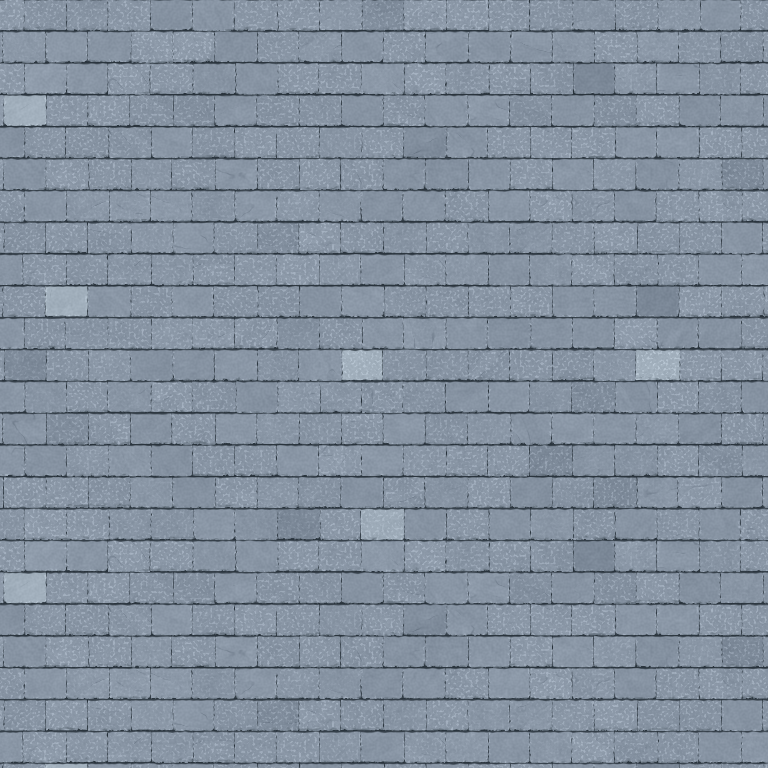
This texture is drawn by a WebGL 2 fragment shader. Its source:

```glsl
#version 300 es
precision highp float;
// Weathered blue-grey slate roof: staggered courses with chipped lower edges.

uniform vec2 u_resolution;
out vec4 fragColor;

// Layout, in tiles across and courses down the canvas
const vec2 TILES = vec2(18.2, 24.13);
const vec2 OFFSET = vec2(-0.569, 0.025);
const float STAGGER = 0.52;
const float SEAM_ROW = 17.0;      // courses from here on repeat earlier ones
const float REPEAT_ROWS = 15.0;
const float JOINT_JITTER = 0.05;  // in tile widths
// Widths, in canvas units
const float JOINT = 0.0003;
const float CHIP = 0.0026;
const float CORNER = 0.0050;
const float SHADOW = 0.0024;
const float RIM = 0.0042;
// Colours and tile odds
const vec3 SLATE = vec3(0.530, 0.580, 0.640);
const vec3 PALE = vec3(0.635, 0.690, 0.740);
const vec3 DULL = vec3(0.465, 0.515, 0.575);
const vec3 EDGE = vec3(0.350, 0.400, 0.445);
const vec3 GAP = vec3(0.150, 0.190, 0.225);
const float PALE_ODDS = 0.022;
const float DULL_ODDS = 0.06;

vec2 hash2(vec2 p) {
    vec3 q = fract(p.xyx * vec3(0.1031, 0.1030, 0.0973));
    q += dot(q, q.yzx + 33.33);
    return fract((q.xx + q.yz) * q.zy);
}

float gradientAt(vec2 cell, vec2 offset) {
    float angle = 6.28318 * hash2(cell).x;
    return dot(vec2(cos(angle), sin(angle)), offset);
}

// Gradient noise, roughly -0.7 to 0.7
float noise(vec2 p) {
    vec2 i = floor(p), f = fract(p);
    vec2 w = f * f * f * (f * (f * 6.0 - 15.0) + 10.0);
    vec2 e = vec2(0.0, 1.0);
    float low = mix(gradientAt(i, f), gradientAt(i + e.yx, f - e.yx), w.x);
    float high = mix(gradientAt(i + e, f - e), gradientAt(i + 1.0, f - 1.0), w.x);
    return mix(low, high, w.y);
}

float fbm(vec2 p) {
    float sum = 0.0, gain = 0.6;
    for (int i = 0; i < 4; i++) {
        sum += gain * noise(p);
        p = mat2(1.6, 1.2, -1.2, 1.6) * p + 7.3;
        gain *= 0.55;
    }
    return sum;
}

// Sideways shift of the joint at the left of a tile
float jointShift(vec2 id) {
    return JOINT_JITTER * (hash2(id + 71.0).x - 0.5);
}

vec3 slateColor(vec2 q, vec2 seed, vec2 id) {
    vec2 pick = hash2(id + 23.0);
    vec3 color = SLATE + (seed.x - 0.5) * 0.026;
    color = mix(color, DULL, step(1.0 - DULL_ODDS, pick.x) * (0.3 + 0.5 * seed.y));
    color = mix(color, PALE, step(pick.x, PALE_ODDS) * (0.6 + 0.4 * seed.y));

    // Cloudy mineral tone, fine grain and slanted cleavage streaks
    float angle = (seed.y - 0.5) * 2.4;
    vec2 grain = mat2(cos(angle), sin(angle), -sin(angle), cos(angle)) * q;
    color += 0.036 * fbm(q * 50.0) + 0.035 * noise(q * 300.0);
    color += 0.020 * noise(grain * vec2(35.0, 190.0));

    // Split layers: a shallow ledge whose dark lip fades in and out
    float ledge = noise(grain * vec2(12.0, 34.0) + 5.0) + 0.05 * noise(q * 120.0);
    float split = smoothstep(0.55, 0.9, pick.y);
    float lip = smoothstep(-0.1, 0.35, noise(q * 55.0 + 3.0));
    color += split * 0.014 * smoothstep(-0.02, 0.02, ledge);
    return color - split * lip * 0.07 * (1.0 - smoothstep(0.0, 0.03, abs(ledge)));
}

void main() {
    vec2 uv = gl_FragCoord.xy / u_resolution;
    float soft = max(0.0006, 0.5 / min(u_resolution.x, u_resolution.y));

    // Find the course, then the tile between its two shifted joints
    vec2 grid = vec2(uv.x, 1.0 - uv.y) * TILES + OFFSET;
    float row = floor(grid.y);
    row -= REPEAT_ROWS * step(SEAM_ROW, row);
    grid.x -= STAGGER * mod(row, 2.0);
    vec2 id = vec2(floor(grid.x), row);
    float across = fract(grid.x);
    if (across < jointShift(id)) { id.x -= 1.0; across += 1.0; }
    else if (across > 1.0 + jointShift(id + vec2(1, 0))) { id.x += 1.0; across -= 1.0; }
    vec2 seed = hash2(id + 11.0), wear = hash2(id + 47.0);
    vec2 local = vec2(across, fract(grid.y)) / TILES;
    vec2 q = local + seed * 13.0;

    // Distance inside the ragged sides and the unevenly chipped lower edge
    float left = across - jointShift(id);
    float right = 1.0 + jointShift(id + vec2(1, 0)) - across;
    float side = min(left, right) / TILES.x - JOINT - 0.0016 * noise(q * 210.0);
    float chips = max(0.0, noise(q * vec2(110.0, 60.0)) + 0.7 * noise(q * 330.0));
    float lower = 1.0 / TILES.y - local.y - CHIP * chips * (0.4 + wear.x) - 0.0012 * seed.y;
    float radius = CORNER * wear.y * wear.y + 0.0008;
    float inside = min(min(side, lower), radius - length(max(radius - vec2(side, lower), 0.0)));

    // Slate face, flaked rim that comes and goes, and paler flecks
    vec3 color = slateColor(q, seed, id) + 0.012 * noise(uv * 4.0);
    float flake = noise(q * vec2(120.0, 240.0));
    float rim = 1.0 - smoothstep(0.0, RIM * max(0.2, 0.35 + 0.5 * wear.x + 1.3 * flake), inside + 0.3 * max(lower, 0.0));
    rim *= 1.0 - smoothstep(0.002, 0.006, lower);
    color = mix(color, EDGE, rim * clamp(0.4 + 1.3 * flake, 0.1, 0.85));
    float fleck = smoothstep(0.05, 0.4, noise(q * 290.0 + 9.0));
    color += 0.09 * fleck * (1.0 - smoothstep(0.001, 0.004, inside));

    // Open joints of uneven depth, and the shadow cast by the course above
    float open = 1.0 - smoothstep(-soft, soft, inside);
    float depth = clamp(0.62 + 0.9 * noise(q * 130.0 + 4.0), 0.25, 1.0);
    color = mix(color, GAP, open * mix(0.95, depth, smoothstep(0.0, 0.002, lower)));
    float shade = 1.0 - smoothstep(0.0, SHADOW, local.y + 0.0016 * noise(q * 120.0));
    fragColor = vec4(mix(color, GAP, 0.85 * shade), 1.0);
}
```
